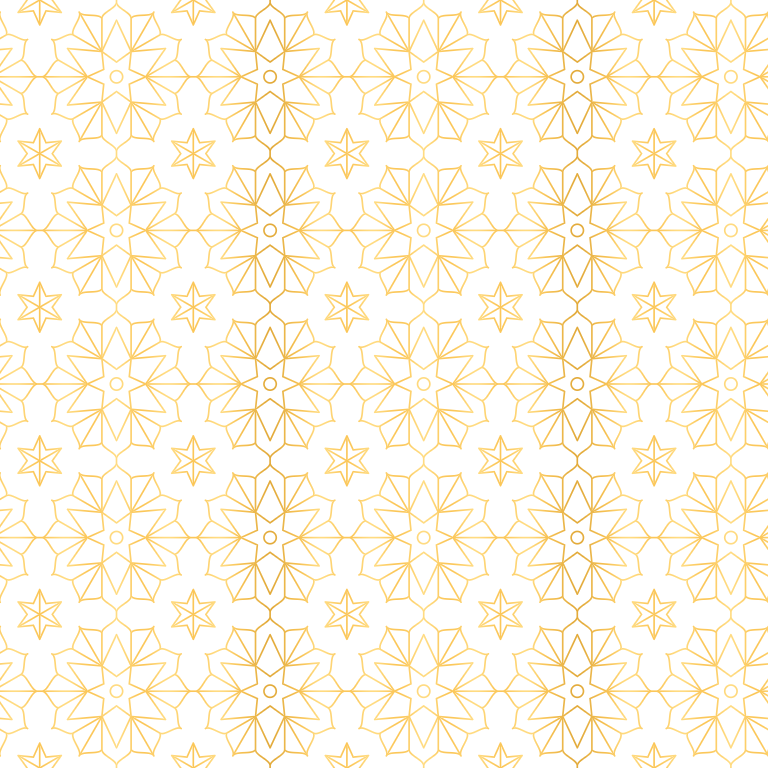
This pattern is drawn by a WebGL 2 fragment shader. Its source:

```glsl
#version 300 es
precision highp float;
// Seamless lattice of thin golden twelve-petalled rosettes and small six-pointed stars on white.

#define REPEATS 5.0        // cells across and down
#define SHIFT_X 0.2585     // horizontal offset of the lattice, in cells
#define LINE_WIDTH 0.0108  // all lengths below are in cells
#define STAR_TIP 0.190
#define STAR_NOTCH 0.096
#define SPIKE_TIP 0.368
#define PETAL_BASE 0.380
#define PETAL_TIP 0.486
#define RING_RADIUS 0.040
#define SMALL_TIP 0.162
#define SMALL_NOTCH 0.082

uniform vec2 u_resolution;
out vec4 fragColor;

const float PI = 3.14159265;
const vec3 PAPER = vec3(1.0);
const vec3 PALE_GOLD = vec3(1.0, 0.86, 0.51);
const vec3 WARM_GOLD = vec3(0.985, 0.78, 0.35);
const vec3 DEEP_GOLD = vec3(0.89, 0.67, 0.23);

float segment(vec2 p, vec2 a, vec2 b) {
    vec2 ab = b - a;
    return length(p - a - ab * clamp(dot(p - a, ab) / dot(ab, ab), 0.0, 1.0));
}

vec2 polar(float radius, float angle) {
    return radius * vec2(cos(angle), sin(angle));
}

// Sixfold mirror symmetry: maps the plane to the wedge from 0 to 30 degrees.
vec2 foldSix(vec2 p) {
    float angle = atan(p.y, p.x);
    return polar(length(p), abs(mod(angle + PI / 6.0, PI / 3.0) - PI / 6.0));
}

// S-shaped petal edge along the x axis, from a base corner to a cusp.
float petalEdge(vec2 p, vec2 base) {
    float span = PETAL_TIP - base.x;
    float t = clamp((p.x - base.x) / span, 0.0, 1.0);
    float height = base.y * (0.5 + 0.5 * cos(PI * t));
    float slope = 0.5 * PI * base.y / span * sin(PI * t);
    float beyond = max(max(base.x - p.x, p.x - PETAL_TIP), 0.0);
    return length(vec2((p.y - height) / sqrt(1.0 + slope * slope), beyond));
}

float rosette(vec2 p) {
    vec2 w = foldSix(p);
    vec2 axis = polar(1.0, PI / 6.0);
    vec2 side = vec2(axis.y, -axis.x);
    vec2 tip = vec2(STAR_TIP, 0.0);
    vec2 base = vec2(PETAL_BASE, STAR_TIP * 0.5);
    vec2 corner = base.x * axis + base.y * side;

    // Ring, inner star, spikes and ribs
    float d = abs(length(p) - RING_RADIUS);
    d = min(d, segment(w, tip, STAR_NOTCH * axis));
    d = min(d, segment(w, tip, SPIKE_TIP * axis));
    d = min(d, segment(w, tip, corner));
    d = min(d, segment(w, tip, vec2(PETAL_TIP, 0.0)));

    // Two interleaved sets of petals
    d = min(d, petalEdge(w, corner));
    d = min(d, petalEdge(vec2(dot(w, axis), dot(w, side)), base));

    // Links to the neighbouring rosettes
    vec2 q = abs(p);
    d = min(d, segment(q, vec2(PETAL_TIP, 0.0), vec2(0.5, 0.0)));
    return min(d, segment(q, vec2(0.0, PETAL_TIP), vec2(0.0, 0.5)));
}

float smallStar(vec2 p) {
    vec2 w = foldSix(p.yx);
    vec2 tip = vec2(SMALL_TIP, 0.0);
    return min(segment(w, tip, polar(SMALL_NOTCH, PI / 6.0)), segment(w, vec2(0.0), tip));
}

// Vertical metallic bands; odd columns carry a deep centre.
vec3 goldAt(float x) {
    float column = mod(floor(x), REPEATS);
    float offset = fract(x) - 0.5;
    vec3 gold = mix(PALE_GOLD, WARM_GOLD, 0.5 - 0.5 * cos(6.0 * PI * offset));
    float deep = mod(column, 2.0) * exp(-pow(offset / 0.15, 2.0));
    return mix(gold, DEEP_GOLD, deep);
}

void main() {
    vec2 grid = gl_FragCoord.xy / u_resolution * REPEATS - vec2(SHIFT_X, 0.0);
    float d = min(rosette(fract(grid) - 0.5), smallStar(fract(grid + 0.5) - 0.5));

    float pixel = REPEATS / min(u_resolution.x, u_resolution.y);
    float ink = clamp(0.5 + (0.5 * LINE_WIDTH - d) / pixel, 0.0, 1.0);
    fragColor = vec4(mix(PAPER, goldAt(grid.x), ink), 1.0);
}
```
